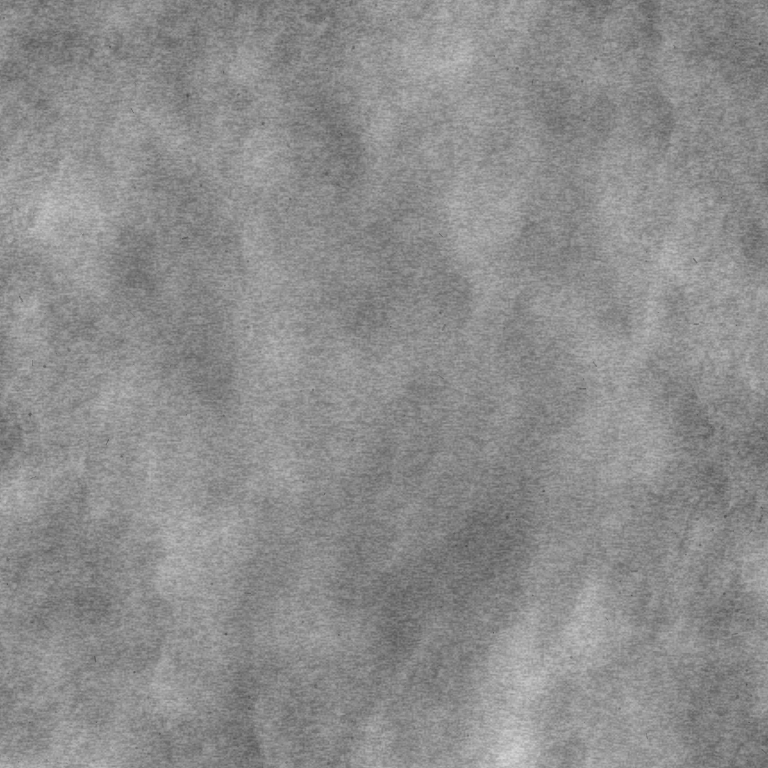
A three.js fragment shader for this texture:

```glsl
varying vec2 vUv;

#define BASE_GREY 0.549
#define CLOUD_DEPTH 0.031
#define STREAK_DEPTH 0.021
#define MOTTLE_CENTRE 0.013
#define MOTTLE_EDGE 0.033
#define STAIN_DEPTH 0.085
#define BLEACH_LIGHT 0.075
#define FOLD_LIGHT 0.075
#define FIBRE_DEPTH 0.021
#define GRAIN_DEPTH 0.022
#define SPECK_DEPTH 0.15
#define SPECK_CELLS 60.0

float hash(vec2 p) {
  vec3 q = fract(p.xyx * 0.1031);
  q += dot(q, q.yzx + 33.33);
  return fract((q.x + q.y) * q.z);
}

float valueNoise(vec2 p) {
  vec2 cell = floor(p);
  vec2 f = fract(p);
  f = f * f * (3.0 - 2.0 * f);
  float low = mix(hash(cell), hash(cell + vec2(1.0, 0.0)), f.x);
  float high = mix(hash(cell + vec2(0.0, 1.0)), hash(cell + 1.0), f.x);
  return mix(low, high, f.y);
}

// Octaves of value noise, zero mean and about unit deviation
float fractalNoise(vec2 p) {
  float sum = 0.0, energy = 0.0, amplitude = 1.0;
  for (int i = 0; i < 5; i++) {
    sum += amplitude * (valueNoise(p) - 0.5);
    energy += amplitude * amplitude * 0.045;
    amplitude *= 0.68;
    p = p * 2.03 + 17.3;
  }
  return sum * inversesqrt(energy);
}

// Layered sines in spiralling directions, unit deviation
float clouds(vec2 p) {
  p += 0.05 * sin(p.yx * vec2(9.0, 7.0) + vec2(1.0, 4.0));
  float sum = 0.0, energy = 0.0, frequency = 8.5;
  for (int i = 0; i < 24; i++) {
    float n = float(i);
    vec2 direction = vec2(cos(n * 2.4), sin(n * 2.4));
    float amplitude = pow(frequency, -0.45);
    sum += amplitude * sin(frequency * dot(direction, p) + n * n * 1.7);
    energy += 0.5 * amplitude * amplitude;
    frequency *= 1.11;
  }
  return sum * inversesqrt(energy);
}

// Soft vertical creases: crisp on one side, fading on the other
float folds(vec2 uv, float bend) {
  float phase = fract(uv.x * 3.7 + 0.12 * bend + 0.25 * sin(uv.y * 5.0 + 1.0));
  float ridge = smoothstep(0.0, 0.08, phase) * exp(-6.0 * phase);
  return ridge * smoothstep(0.4, 0.7, valueNoise(uv * vec2(4.0, 5.0) + 41.0));
}

// Cellular dots and short hairs, denser where share is high
float specks(vec2 uv, float share) {
  vec2 p = uv * SPECK_CELLS;
  vec2 cell = floor(p);
  vec2 centre = 0.3 + 0.4 * vec2(hash(cell + 5.0), hash(cell + 71.0));
  float angle = 6.283 * hash(cell + 23.0);
  vec2 axis = vec2(cos(angle), sin(angle));
  vec2 offset = fract(p) - centre;
  float hair = 0.2 * step(0.9, hash(cell + 91.0));
  float along = dot(offset, axis);
  vec2 local = vec2(along - clamp(along, -hair, hair), dot(offset, axis.yx * vec2(-1.0, 1.0)));
  float radius = mix(0.07, 0.18, hash(cell + 37.0)) * (hair > 0.0 ? 0.6 : 1.0);
  float mark = 1.0 - smoothstep(radius * 0.3, radius * 1.2, length(local));
  return mark * step(hash(cell + 13.0), share) * mix(0.3, 1.0, hash(cell + 59.0));
}

void main() {
  vec2 uv = vUv;
  vec2 fromCentre = abs(uv - 0.5);

  // Broad tone and weathering
  float cloud = clouds(uv * vec2(1.25, 0.85));
  float streak = fractalNoise(uv * vec2(12.0, 4.0) + 0.2 * cloud + 8.0);
  float mottle = fractalNoise(uv * vec2(19.0, 15.0) + vec2(0.3 * streak, 3.0));
  float edge = smoothstep(0.17, 0.48, max(fromCentre.x, fromCentre.y * 0.85) + 0.03 * streak);
  float stain = smoothstep(0.5, 2.2, 0.8 * mottle + 0.7 * streak - 0.5 * cloud) * (0.3 + 0.7 * edge);
  float bleach = smoothstep(0.5, 2.2, 0.9 * cloud - 0.6 * streak - 0.5 * mottle) * (0.3 + 0.7 * edge);

  // Slanted scuffs and grit on the worn margin
  vec2 slant = vec2(uv.x - 0.6 * uv.y, 0.6 * uv.x + uv.y);
  float scuff = fractalNoise(slant * vec2(75.0, 28.0) + 53.0);

  // Paper surface
  vec2 sheet = uv + vec2(0.0, 0.0015 * sin(uv.x * 23.0 + 2.0 * cloud));
  float fibre = (valueNoise(sheet * vec2(150.0, 440.0)) - 0.5) / 0.21;
  float grain = (valueNoise(uv * vec2(430.0, 470.0) + 31.0) - 0.5) / 0.21;

  float grey = BASE_GREY;
  grey += CLOUD_DEPTH * cloud;
  grey += STREAK_DEPTH * streak * (0.6 + 0.6 * edge);
  grey += mix(MOTTLE_CENTRE, MOTTLE_EDGE, edge) * (mottle + 0.4 * scuff);
  grey += FOLD_LIGHT * folds(uv, streak * 0.4 + cloud * 0.4);
  grey += BLEACH_LIGHT * bleach - STAIN_DEPTH * stain;
  grey += FIBRE_DEPTH * fibre + GRAIN_DEPTH * grain;
  grey -= SPECK_DEPTH * specks(uv, 0.05 + 0.2 * edge * smoothstep(-0.5, 1.5, -mottle));

  gl_FragColor = vec4(vec3(clamp(grey, 0.0, 1.0)), 1.0);
}
```
